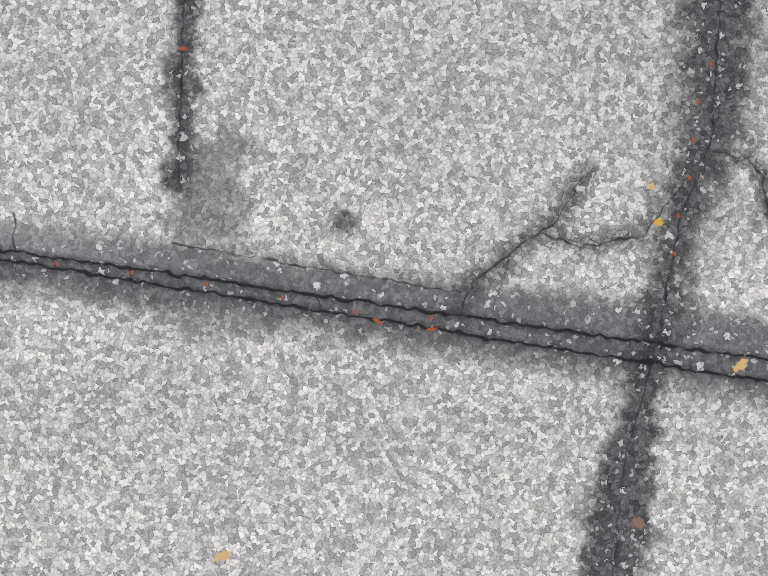
Reproduce this texture procedurally as a WebGL 1 fragment shader.

```glsl
precision highp float;
uniform vec2 u_resolution;

#define STONE_SCALE 120.0
#define CHIP_SCALE 66.0
#define STONE_DARK 0.60
#define STONE_RANGE 0.30
#define EDGE_WOBBLE 0.045
#define CRACK_WOBBLE 0.007
#define CRACK_WIDTH 0.0019
#define TAR_TONE 0.30
#define SEAL_TONE 0.42

vec2 hash2(vec2 p) {
  vec3 q = fract(p.xyx * vec3(0.1031, 0.1030, 0.0973));
  q += dot(q, q.yzx + 33.33);
  return fract((q.xx + q.yz) * q.zy);
}

float gradDot(vec2 cell, vec2 f, vec2 k) {
  return dot(hash2(cell + k + 57.0) * 2.0 - 1.0, f - k);
}

float noise(vec2 p) {
  vec2 c = floor(p), f = fract(p), u = f * f * (3.0 - 2.0 * f);
  return mix(mix(gradDot(c, f, vec2(0, 0)), gradDot(c, f, vec2(1, 0)), u.x),
             mix(gradDot(c, f, vec2(0, 1)), gradDot(c, f, vec2(1, 1)), u.x), u.y);
}

float fbm(vec2 p) {
  float sum = 0.0, amp = 1.0;
  for (int i = 0; i < 4; i++) {
    sum += amp * noise(p);
    p = p * 2.03 + 17.0;
    amp *= 0.55;
  }
  return sum;
}

// Distance, gap, two random values
vec4 pebbles(vec2 p) {
  vec2 c = floor(p), f = fract(p), id = c;
  float near = 8.0, next = 8.0;
  for (int j = -1; j <= 1; j++)
    for (int i = -1; i <= 1; i++) {
      vec2 g = vec2(float(i), float(j));
      float d = length(g + hash2(c + g) - f);
      if (d < near) { next = near; near = d; id = c + g; }
      else next = min(next, d);
    }
  return vec4(near, next - near, hash2(id + 91.0));
}

float seg(vec2 p, vec2 a, vec2 b) {
  vec2 v = b - a;
  return length(p - a - v * clamp(dot(p - a, v) / dot(v, v), 0.0, 1.0));
}

float chain(vec2 p, vec2 a, vec2 b, vec2 c, vec2 d) {
  return min(seg(p, a, b), min(seg(p, b, c), seg(p, c, d)));
}

float fill(float d, float radius, float soft) {
  return 1.0 - smoothstep(radius - soft, radius + soft, d);
}

void leaf(inout vec3 col, vec2 q, vec2 size, float turn, vec3 tint) {
  float c = cos(turn), s = sin(turn);
  float d = length(vec2(q.x * c + q.y * s, q.y * c - q.x * s) / size);
  col = mix(col, tint, fill(d + 0.8 * noise(q * 130.0 + 5.0), 0.85, 0.25));
}

void main() {
  vec2 p = gl_FragCoord.xy / u_resolution * vec2(4.0 / 3.0, 1.0);
  float px = 1.0 / u_resolution.y, rough = fbm(p * 22.0);
  vec2 warp = vec2(noise(p * 60.0), noise(p * 60.0 + 31.0));
  vec2 jag = warp + vec2(noise(p * 170.0), noise(p * 170.0 + 31.0));
  vec2 w = p + CRACK_WOBBLE * (warp + 0.6 * vec2(rough, fbm(p * 18.0 + 9.0)));

  // Packed stones and larger chips
  vec4 s = pebbles(p * STONE_SCALE + jag * 0.7);
  vec4 chip = pebbles(p * CHIP_SCALE + jag * 0.5);
  float chips = fill(chip.x, 0.12 + 0.25 * chip.w, 0.1) * step(0.72, chip.z);
  float grain = (STONE_DARK + STONE_RANGE * s.z) * mix(0.86, 1.0, smoothstep(0.0, 0.4, s.y));
  grain = mix(grain, 0.54 + 0.38 * chip.w, chips * 0.65) + 0.08 * noise(p * 230.0);
  float shade = 0.08 * smoothstep(0.5, 1.1, p.y) * smoothstep(0.3, 1.2, p.x);
  float tone = grain * (1.02 + 0.05 * fbm(p * 5.0) - shade), speck = grain - 0.7;

  // Long sealed band
  float top = 0.613 - 0.125 * p.x + 0.018 * rough;
  float base = 0.503 - 0.148 * p.x + 0.02 * rough;
  float upper = 0.566 - 0.143 * w.x, lower = 0.549 - 0.159 * w.x;
  float band = smoothstep(-0.03, 0.03, p.y - base) * fill(p.y, top, 0.022);
  float above = smoothstep(-0.005, 0.02, p.y - upper);
  float seal = SEAL_TONE - 0.05 * (1.0 - above) + 0.08 * above * (1.0 - smoothstep(0.0, 0.45, p.x));
  tone = mix(tone, seal + speck * 0.35, band * 0.9);

  // Damp patches
  vec2 box = abs(p - vec2(0.362, 0.665)) - vec2(0.06, 0.095);
  float damp = fill(max(box.x, box.y) + rough * 0.06, 0.0, 0.024);
  tone = mix(tone, 0.47 + speck * 0.45, damp * 0.75);
  float seep = fill(length((p - vec2(0.36, 0.435)) / vec2(0.11, 0.03)) + rough * 0.5, 0.8, 0.4);
  tone = mix(tone, 0.5 + speck * 0.5, seep * 0.5);
  float spot = fill(length(p - vec2(0.6, 0.615)) + rough * 0.02, 0.021, 0.014);
  tone = mix(tone, 0.36 + speck * 0.5, spot * 0.8);

  // Tar streaks and branches
  float spine = chain(w, vec2(1.25, 1.02), vec2(1.235, 0.757), vec2(1.18, 0.62), vec2(1.146, 0.427));
  float tail = chain(w, vec2(1.146, 0.427), vec2(1.128, 0.358), vec2(1.085, 0.2), vec2(1.06, -0.02));
  float fork = chain(w, vec2(0.8, 0.46), vec2(0.825, 0.514), vec2(0.903, 0.575), vec2(0.96, 0.61));
  fork = min(fork, seg(w, vec2(0.96, 0.61), vec2(1.01, 0.688)));
  float twig = chain(w, vec2(0.94, 0.592), vec2(1.007, 0.571), vec2(1.12, 0.592), vec2(1.19, 0.688));
  float spur = chain(w, vec2(1.24, 0.74), vec2(1.3, 0.722), vec2(1.325, 0.69), vec2(1.335, 0.62));
  float drip = seg(w, vec2(0.32, 1.02), vec2(0.31, 0.685));
  float wob = rough * EDGE_WOBBLE;
  float tar = fill(spine + wob, mix(0.037, 0.064, smoothstep(0.45, 0.9, p.y)), 0.036);
  tar = max(tar, fill(tail + wob, mix(0.056, 0.034, smoothstep(0.05, 0.35, p.y)), 0.026));
  tar = max(tar, fill(drip + wob * 0.6, 0.022, 0.018));
  tar = max(tar, 0.8 * fill(min(fork, twig + 0.004) + wob * 0.6, 0.018, 0.022));
  tar = max(tar, 0.85 * fill(spur + wob * 0.5, 0.014, 0.016));
  tone = mix(tone, TAR_TONE + speck * 0.5, tar * 0.88);

  // Pale chips on dark ground
  float dark = max(band, tar);
  tone = mix(tone, 0.58 + 0.33 * chip.w, dark * chips * step(0.87, chip.z) * 0.75);
  tone = mix(tone, 0.76, dark * step(0.91, s.w) * fill(s.x, 0.35, 0.15) * 0.75);

  // Open cracks
  float seam = min(abs(w.y - upper), abs(w.y - lower));
  float side = min(seg(w, vec2(0.3, 0.578), vec2(0.8, 0.491)), seg(w, vec2(0.024, 0.63), vec2(0.024, 0.56)));
  side = min(side, seg(w, vec2(0.55, 0.485), vec2(0.555, 0.46)));
  float hair = min(min(min(fork, twig), min(spur, drip)), min(spine, tail));
  float gape = noise(p * 30.0) + 0.6 * noise(p * 90.0);
  float width = CRACK_WIDTH * (1.0 + 1.4 * gape);
  tone *= 1.0 - 0.22 * fill(seam, 0.006, 0.007);
  tone = mix(tone, 0.15, 0.85 * fill(seam, width * 1.2, px));
  tone = mix(tone, 0.18, (0.55 + 0.6 * gape) * fill(min(side, hair), width * 0.8, px));
  vec3 col = tone * vec3(1.003, 0.998, 0.993) + vec3(0.0, 0.0, 0.012) * dark;

  // Fallen leaves and rusty flecks
  vec3 straw = vec3(0.82, 0.69, 0.5), rust = vec3(0.64, 0.35, 0.25);
  leaf(col, p - vec2(1.287, 0.367), vec2(0.019, 0.009), 0.9, straw);
  leaf(col, p - vec2(0.387, 0.035), vec2(0.017, 0.009), 0.4, straw);
  leaf(col, p - vec2(1.143, 0.615), vec2(0.01, 0.008), 0.5, vec3(0.81, 0.66, 0.32));
  leaf(col, p - vec2(1.132, 0.677), vec2(0.008, 0.007), 0.0, straw);
  leaf(col, p - vec2(1.108, 0.092), vec2(0.012, 0.014), 0.2, vec3(0.56, 0.43, 0.39));
  leaf(col, p - vec2(0.318, 0.916), vec2(0.009, 0.004), 0.0, rust);
  leaf(col, p - vec2(0.655, 0.443), vec2(0.01, 0.004), -0.4, rust);
  leaf(col, p - vec2(0.75, 0.429), vec2(0.011, 0.004), 0.2, rust);
  for (int i = 0; i < 6; i++) {
    float k = float(i);
    vec2 r = hash2(vec2(k, 4.0));
    leaf(col, p - vec2(0.1 + 0.13 * k, 0.536 - 0.0195 * k + 0.012 * r.y), vec2(0.005, 0.003), r.x * 3.0, rust);
    leaf(col, p - vec2(1.155 + 0.014 * k + 0.02 * r.x, 0.56 + 0.066 * k), vec2(0.004), r.y * 3.0, rust);
  }
  gl_FragColor = vec4(clamp(col, 0.0, 1.0), 1.0);
}
```
